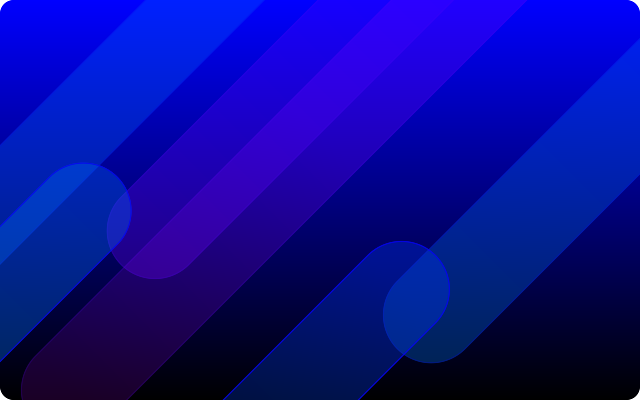
Write a WebGL 2 fragment shader that draws this background.

```glsl
#version 300 es
precision highp float;
// Diagonal translucent bars with round ends over a blue to black fade.
// Each bar is the distance to a half-line, tinted along its length and
// given a thin coloured rim; the canvas corners are rounded to white.

uniform vec2 u_resolution;
out vec4 outColor;

// Lengths are in canvas heights.
const vec3 SKY_TOP = vec3(0.0, 0.0, 1.0);
const vec3 SKY_BOTTOM = vec3(0.0);
const vec3 PAPER = vec3(1.0);
const float CORNER_RADIUS = 0.034;
const float BAR_RADIUS = 0.1208;
const float SLIM_RADIUS = 0.106;
const float RIM_WIDTH = 0.0030;
const float FADE_LENGTH = 0.9;
const vec2 UP = vec2(0.70711);
const vec2 DOWN = -UP;

// Tints at the round end and at the far end of the bars.
const vec3 PLUM = vec3(0.36, 0.0, 0.52);
const vec3 VIOLET = vec3(0.45, 0.0, 1.0);
const vec3 INDIGO = vec3(0.27, 0.0, 1.0);
const vec3 AZURE = vec3(0.0, 0.42, 1.0);
const vec3 TEAL = vec3(0.0, 0.46, 0.92);
const vec3 COBALT = vec3(0.0, 0.20, 0.95);
const vec3 NAVY = vec3(0.0, 0.18, 0.52);
const vec3 RIM_BLUE = vec3(0.02, 0.0, 0.95);
const vec3 RIM_VIOLET = vec3(0.28, 0.0, 0.95);

// Coverage of the inside of a distance field, smoothed over one pixel.
float coverage(float d) {
  float pixel = 1.0 / u_resolution.y;
  return 1.0 - smoothstep(-0.5 * pixel, 0.5 * pixel, d);
}

// Signed distance to a round-ended bar that runs on without end.
float barDistance(vec2 p, vec2 axis, float radius) {
  return length(p - axis * max(dot(p, axis), 0.0)) - radius;
}

float roundedBox(vec2 p, vec2 halfSize, float radius) {
  vec2 q = abs(p) - halfSize + radius;
  return length(max(q, 0.0)) + min(max(q.x, q.y), 0.0) - radius;
}

// Lays one bar over the colour so far.
void addBar(inout vec3 color, vec2 p, vec2 end, vec2 axis, float radius,
            vec3 nearTint, vec3 farTint, float opacity,
            vec3 rimColor, float rimOpacity) {
  vec2 q = p - end;
  float d = barDistance(q, axis, radius);
  float along = clamp(dot(q, axis) / FADE_LENGTH, 0.0, 1.0);
  float inside = coverage(d);
  float rim = inside - coverage(d + RIM_WIDTH);
  color = mix(color, mix(nearTint, farTint, along), opacity * inside);
  color = mix(color, rimColor, rimOpacity * rim);
}

void main() {
  vec2 p = gl_FragCoord.xy / u_resolution.y;
  vec2 halfSize = 0.5 * u_resolution / u_resolution.y;
  vec3 color = mix(SKY_BOTTOM, SKY_TOP, clamp(p.y, 0.0, 1.0));

  // Violet pair through the middle.
  addBar(color, p, vec2(0.173, 0.025), UP, BAR_RADIUS,
         PLUM, VIOLET, 0.28, RIM_VIOLET, 0.18);
  addBar(color, p, vec2(0.3875, 0.423), UP, BAR_RADIUS,
         VIOLET, INDIGO, 0.28, RIM_VIOLET, 0.18);

  // Blue bars rising off the upper left and the right.
  addBar(color, p, vec2(-0.125, 0.3625), UP, SLIM_RADIUS,
         AZURE, AZURE, 0.30, RIM_BLUE, 0.25);
  addBar(color, p, vec2(1.078, 0.2125), UP, BAR_RADIUS,
         TEAL, AZURE, 0.30, RIM_BLUE, 0.25);

  // Bright-rimmed bars falling off the lower left.
  addBar(color, p, vec2(0.2083, 0.473), DOWN, BAR_RADIUS,
         AZURE, TEAL, 0.34, RIM_BLUE, 0.75);
  addBar(color, p, vec2(1.004, 0.277), DOWN, BAR_RADIUS,
         COBALT, NAVY, 0.36, RIM_BLUE, 0.80);

  // Rounded canvas corners.
  float card = coverage(roundedBox(p - halfSize, halfSize, CORNER_RADIUS));
  outColor = vec4(mix(PAPER, color, card), 1.0);
}
```
